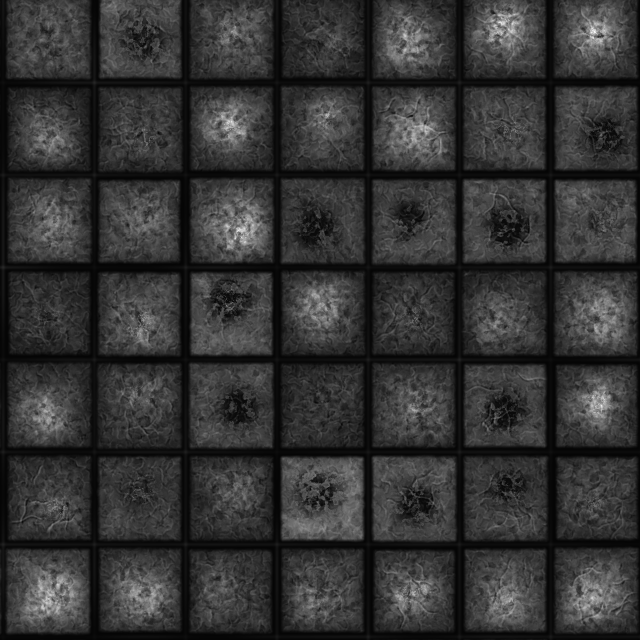
This pattern is drawn by a Shadertoy shader. Its source:

```glsl
const vec2  GRID_ORIGIN   = vec2(0.005, 0.005);
const vec2  PITCH         = vec2(0.1426, 0.1443);
const float TILE_HALF     = 0.449;   // in units of one pitch
const float CORNER        = 0.02;
const float EDGE_SOFT     = 0.028;
const float GAP_TONE      = 0.018;
const float SEAM_TONE     = 0.07;
const float FIBRE_DENSITY = 11.0;    // short fibres per tile side
const float FIBRE_WIDTH   = 0.0105;
const float MOTTLE_FREQ   = 21.0;
const int   LONG_FIBRES   = 7;
const float TAU           = 6.28318;

vec4 hash4(vec2 p) {
    vec4 q = fract(p.xyxy * vec4(0.1031, 0.1030, 0.0973, 0.1099));
    q += dot(q, q.wzxy + 33.33);
    return fract((q.xxyz + q.yzzw) * q.zywx);
}

float valueNoise(vec2 p) {
    vec2 i = floor(p), f = fract(p);
    f = f * f * (3.0 - 2.0 * f);
    float low  = mix(hash4(i).x, hash4(i + vec2(1, 0)).x, f.x);
    float high = mix(hash4(i + vec2(0, 1)).x, hash4(i + vec2(1, 1)).x, f.x);
    return mix(low, high, f.y);
}

float fbm(vec2 p) {
    float sum = 0.0, amp = 0.55;
    for (int i = 0; i < 3; i++) {
        sum += amp * valueNoise(p);
        p = mat2(1.6, 1.2, -1.2, 1.6) * p + 7.3;
        amp *= 0.5;
    }
    return sum;
}

float boxDistance(vec2 p, float halfSize, float radius) {
    vec2 d = abs(p) - halfSize + radius;
    return length(max(d, 0.0)) + min(max(d.x, d.y), 0.0) - radius;
}

// Bent fibre with a lit ridge and a shaded side
float fibreRelief(vec2 p, float angle, float halfLength, float bend) {
    float c = cos(angle), s = sin(angle);
    vec2 q = mat2(c, -s, s, c) * p;
    float t = q.x / halfLength;
    q.y += halfLength * (bend * t * t + 0.08 * sin(5.0 * t + angle));
    float ridge = q.y / FIBRE_WIDTH, shade = ridge - 1.8;
    float fade = 1.0 - smoothstep(0.6, 1.0, abs(t));
    return fade * (exp(-ridge * ridge) - 0.7 * exp(-shade * shade));
}

// Short fibres scattered on a jittered lattice
float fibreField(vec2 p, vec2 seed) {
    vec2 cell = floor(p * FIBRE_DENSITY);
    float sum = 0.0;
    for (int y = -1; y <= 1; y++)
    for (int x = -1; x <= 1; x++) {
        vec2 c = cell + vec2(x, y);
        vec4 h = hash4(c + seed);
        vec2 centre = (c + h.xy) / FIBRE_DENSITY;
        sum += fibreRelief(p - centre, h.z * TAU, mix(0.035, 0.085, h.w), h.x - 0.5)
             * mix(0.3, 1.0, h.y);
    }
    return sum;
}

// A few longer fibres crossing near the middle
float longFibres(vec2 p, vec2 seed) {
    float sum = 0.0;
    for (int i = 0; i < LONG_FIBRES; i++) {
        vec4 h = hash4(seed + float(i) * 5.7);
        sum += fibreRelief(p - (h.xy - 0.5) * 0.6, h.z * TAU,
                           mix(0.08, 0.24, h.w), 0.6 * (h.y - 0.5));
    }
    return sum;
}

float tileTone(vec2 p, vec2 id) {
    vec4 look = hash4(id + 11.0), spot = hash4(id + 53.0);
    vec2 seed = id * 37.0 + 200.0;
    vec2 fromSpot = p - (spot.xy - 0.5) * vec2(0.2, 0.24);
    float r = length(fromSpot) + 0.14 * (fbm(p * 5.0 + seed) - 0.48);
    float glow = exp(-r * r / mix(0.05, 0.11, spot.z));
    float core = exp(-r * r / 0.018);

    // Some tiles have a dark blotchy centre, the others a glowing one
    float dark = smoothstep(0.7, 0.84, look.y);
    float bright = (1.0 - dark) * look.z * mix(0.6, 1.0, look.z);
    float mottle = fbm(p * MOTTLE_FREQ + seed);
    float tone = mix(0.155, 0.27, look.x) + dark * mix(0.06, 0.22, look.z)
               + 0.44 * bright * glow;
    tone *= 1.0 + 0.45 * (fbm(p * 3.5 + seed + 63.0) - 0.48);
    tone *= 1.0 + (mottle - 0.48) * mix(0.7, 1.35, glow);
    tone *= 1.0 - 0.85 * dark * min(1.3 * glow, 1.0) * smoothstep(0.28, 0.54, mottle);

    // Scattered dark pits
    float pits = smoothstep(0.54, 0.74, fbm(p * 15.0 + seed + 31.0));
    tone *= 1.0 - pits * mix(0.25, 0.42, glow);

    // Fibres, then bright threads in the core
    tone += 0.065 * fibreField(p, seed) + 0.055 * fibreField(p + 0.37, seed + 91.0);
    tone += mix(0.03, 0.12, look.w * look.w) * longFibres(p, seed);
    vec2 warp = vec2(fbm(p * 13.0 + seed), fbm(p * 13.0 + seed + 47.0));
    float thread = 1.0 - abs(2.0 * fbm(p * 14.0 + warp * 2.5 + seed + 9.0) - 0.96);
    tone += 0.2 * spot.w * core * smoothstep(0.84, 1.0, thread);

    float rim = max(abs(p.x), abs(p.y));
    return max(tone, 0.04) * (1.0 - 0.28 * smoothstep(0.28, 0.46, rim));
}

void mainImage(out vec4 fragColor, in vec2 fragCoord) {
    vec2 grid = (fragCoord / iResolution.xy - GRID_ORIGIN) / PITCH;
    vec2 id = floor(grid), p = grid - id - 0.5;

    // Slightly uneven tile outline
    vec4 h = hash4(id + 5.0);
    float wobble = 0.012 * (valueNoise(grid * 14.0 + 40.0) - 0.5);
    float d = boxDistance(p + (h.xy - 0.5) * 0.018, TILE_HALF + (h.z - 0.5) * 0.02, CORNER);
    float tileMask = 1.0 - smoothstep(-EDGE_SOFT, EDGE_SOFT, d + wobble);

    // Faint seams in the gaps, brighter where they cross
    vec2 seam = (0.5 - abs(p)) / 0.02;
    vec2 seamGlow = exp(-seam * seam);
    float gap = GAP_TONE + SEAM_TONE * valueNoise(grid * 1.3 + 70.0) * (seamGlow.x + seamGlow.y);

    fragColor = vec4(vec3(mix(gap, tileTone(p, id), tileMask)), 1.0);
}
```
